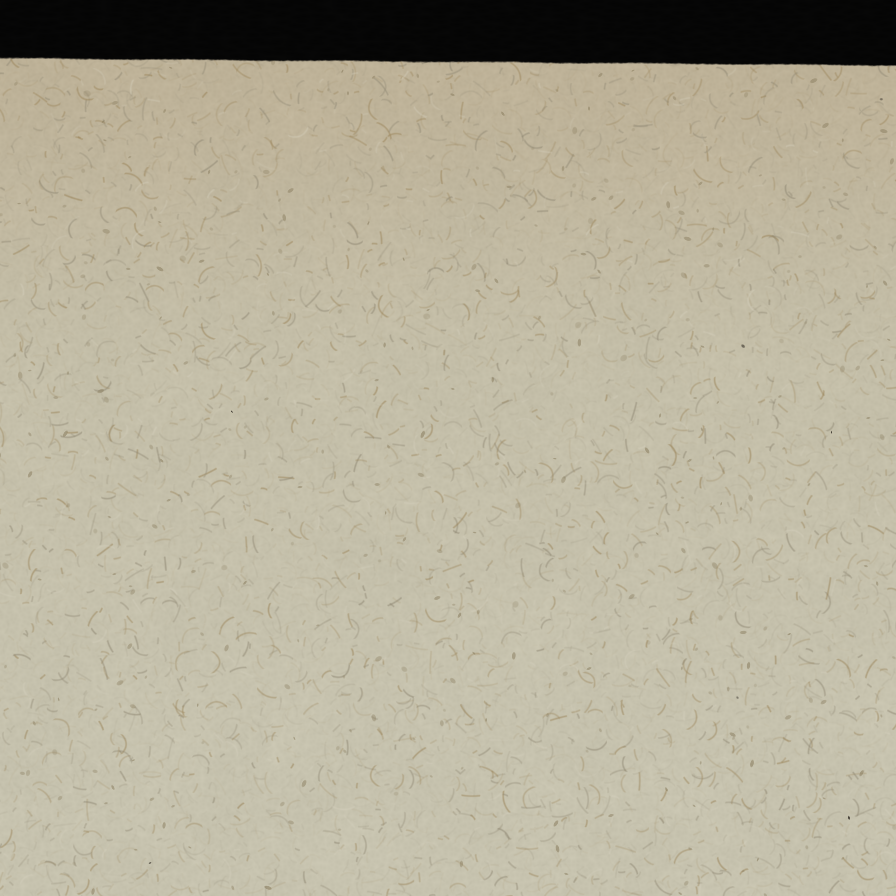
Reproduce this texture procedurally as a three.js fragment shader.

```glsl
varying vec2 vUv;

const vec3 BACKDROP = vec3(0.022, 0.022, 0.021);
const vec3 PAPER_LOW = vec3(0.780, 0.765, 0.686);
const vec3 PAPER_MID = vec3(0.771, 0.750, 0.664);
const vec3 PAPER_TOP = vec3(0.744, 0.697, 0.594);
const vec3 OCHRE_FIBRE = vec3(0.60, 0.51, 0.34);
const vec3 GREY_FIBRE = vec3(0.56, 0.53, 0.45);
const vec3 PALE_FIBRE = vec3(0.84, 0.82, 0.75);
const vec3 FLECK = vec3(0.53, 0.48, 0.36);
const vec3 DARK_SPECK = vec3(0.20, 0.18, 0.15);

const float EDGE_HEIGHT = 0.935;
const float EDGE_SLOPE = -0.008;
const float EDGE_SOFTNESS = 0.0014;
const float FIBRE_SCALE = 38.0;
const float FIBRE_WIDTH = 0.0009;
const float FIBRE_CURVE = 55.0;
const float FIBRE_OPACITY = 0.55;
const float SOFTNESS = 0.0011;
const float GRAIN_CONTRAST = 0.035;
const float CLOUD_CONTRAST = 0.004;
const float TAU = 6.2831853;

vec2 hash2(vec2 p) {
  vec3 q = fract(p.xyx * vec3(0.1031, 0.1030, 0.0973));
  q += dot(q, q.yzx + 33.33);
  return fract((q.xx + q.yz) * q.zy);
}

vec2 rotate(vec2 p, float angle) {
  float c = cos(angle), s = sin(angle);
  return vec2(c * p.x + s * p.y, c * p.y - s * p.x);
}

// Distance to the nearest cell point, centred near zero
float cellular(vec2 p) {
  float nearest = 2.0;
  for (int y = -1; y <= 1; y++) {
    for (int x = -1; x <= 1; x++) {
      vec2 cell = floor(p) + vec2(x, y);
      nearest = min(nearest, length(p - cell - hash2(cell)));
    }
  }
  return nearest - 0.47;
}

// Layered sines, each turned and warped by the one before
float clouds(vec2 p) {
  float sum = 0.0, weight = 1.0;
  for (int i = 0; i < 5; i++) {
    p = rotate(p, 1.1) * 1.6 + 0.7 * sin(p.yx);
    sum += weight * sin(p.x) * sin(p.y);
    weight *= 0.8;
  }
  return sum;
}

// Short bent strokes, one per cell
float fibres(vec2 uv, float seed) {
  vec2 p = rotate(uv, seed) * FIBRE_SCALE;
  float cover = 0.0;
  for (int y = -1; y <= 1; y++) {
    for (int x = -1; x <= 1; x++) {
      vec2 cell = floor(p) + vec2(x, y);
      vec2 key = cell + seed * 71.0;
      vec2 shape = hash2(key + 57.0);
      vec2 tone = hash2(key + 113.0);
      vec2 q = rotate((p - cell - hash2(key)) / FIBRE_SCALE, shape.x * TAU);
      float curve = FIBRE_CURVE * (2.0 * tone.y - 1.0);
      float slope = 2.0 * curve * q.x;
      float across = (q.y - curve * q.x * q.x) / sqrt(1.0 + slope * slope);
      float halfLength = mix(0.002, 0.012, shape.y * shape.y);
      float d = length(vec2(max(abs(q.x) - halfLength, 0.0), across));
      float line = 1.0 - smoothstep(FIBRE_WIDTH - SOFTNESS, FIBRE_WIDTH + SOFTNESS, d);
      cover = max(cover, line * mix(0.08, 1.0, pow(tone.x, 4.0)));
    }
  }
  return cover * FIBRE_OPACITY;
}

// Scattered ovals; share is the part of the cells that hold one
float flecks(vec2 uv, float scale, float share, float radius, float seed) {
  vec2 p = uv * scale;
  float cover = 0.0;
  for (int y = -1; y <= 1; y++) {
    for (int x = -1; x <= 1; x++) {
      vec2 cell = floor(p) + vec2(x, y);
      vec2 shape = hash2(cell + seed);
      vec2 tone = hash2(cell + seed + 31.0);
      vec2 q = rotate((p - cell - hash2(cell + seed + 67.0)) / scale, shape.x * TAU);
      q.y *= mix(1.1, 2.2, shape.y);
      float d = length(q) - radius * mix(0.4, 1.0, tone.y * tone.y);
      float oval = 1.0 - smoothstep(-SOFTNESS, SOFTNESS, d);
      cover = max(cover, oval * step(tone.x, share) * mix(0.4, 1.0, shape.y));
    }
  }
  return cover;
}

void main() {
  // Paper tone, warmer toward the top edge
  float mottle = clouds(vUv * 14.0);
  float height = vUv.y + 0.012 * mottle;
  vec3 paper = mix(PAPER_LOW, PAPER_MID, smoothstep(0.1, 0.65, height));
  paper = mix(paper, PAPER_TOP, smoothstep(0.55, 0.97, height));
  float grain = 0.6 * cellular(vUv * 190.0) + 0.4 * cellular(vUv * 85.0 + 9.0);
  paper += GRAIN_CONTRAST * grain + CLOUD_CONTRAST * mottle;

  // Fibres, alternating in tint
  for (int i = 0; i < 6; i++) {
    float layer = float(i);
    vec3 tint = mix(OCHRE_FIBRE, GREY_FIBRE, mod(layer, 2.0));
    paper = mix(paper, tint, fibres(vUv, layer + 1.0));
  }
  paper = mix(paper, PALE_FIBRE, 0.7 * fibres(vUv, 8.0));

  // Flecks and rare dark specks
  paper = mix(paper, FLECK, 0.55 * flecks(vUv, 34.0, 0.3, 0.0042, 11.0));
  paper = mix(paper, DARK_SPECK, flecks(vUv, 13.0, 0.04, 0.0028, 203.0));

  // Slightly rough, tilted sheet edge over the dark ground
  float edge = EDGE_HEIGHT + EDGE_SLOPE * vUv.x + 0.0004 * sin(vUv.x * 37.0) + 0.0012 * grain;
  float onPaper = 1.0 - smoothstep(-EDGE_SOFTNESS, EDGE_SOFTNESS, vUv.y - edge);
  vec3 ground = BACKDROP + 0.012 * cellular(vUv * vec2(60.0, 190.0));
  gl_FragColor = vec4(mix(ground, paper, onPaper), 1.0);
}
```
